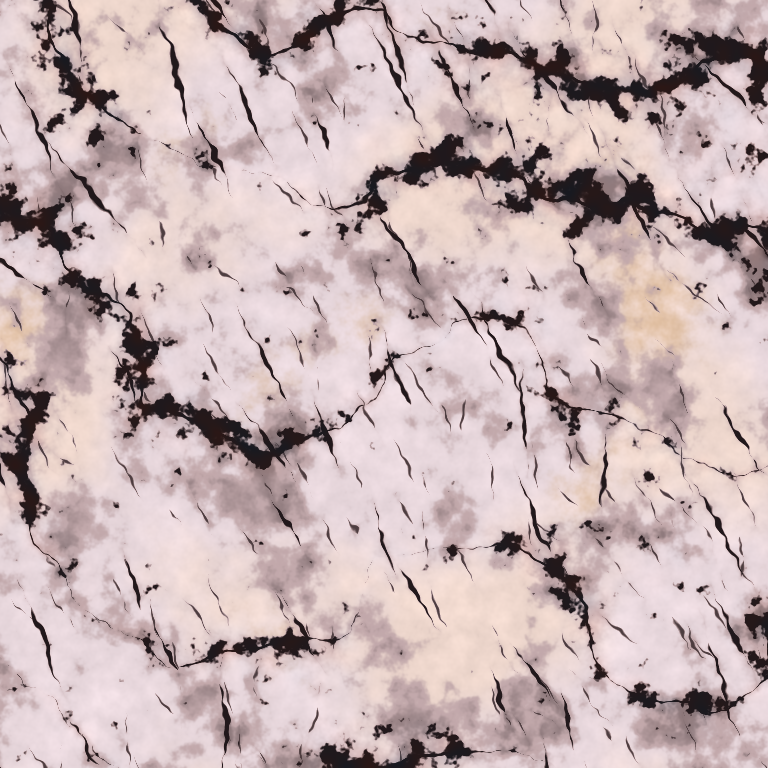
Write a WebGL 1 fragment shader that draws this texture.

```glsl
precision highp float;
// Weathered pale quartz: pink and cream stone with grey mottling, cut by
// winding sooty seams (level lines of a warped height), gritty stains beside
// them, and steep tapered cracks scattered over jittered cells.

uniform vec2 u_resolution;

vec2 hash2(vec2 p) {
  vec3 a = fract(p.xyx * vec3(0.1031, 0.1030, 0.0973));
  a += dot(a, a.yzx + 33.33);
  return fract((a.xx + a.yz) * a.zy);
}

float corner(vec2 cell, vec2 offset) {
  float angle = 6.2832 * hash2(cell).x;
  return dot(vec2(cos(angle), sin(angle)), offset);
}

// Gradient noise, about -1 to 1
float noise(vec2 p) {
  vec2 i = floor(p), f = p - i;
  vec2 u = f * f * f * (f * (f * 6.0 - 15.0) + 10.0);
  vec2 e = vec2(1.0, 0.0);
  float low = mix(corner(i, f), corner(i + e, f - e), u.x);
  float high = mix(corner(i + e.yx, f - e.yx), corner(i + 1.0, f - 1.0), u.x);
  return 1.4 * mix(low, high, u.y);
}

float fbm(vec2 p) {
  float sum = 0.0, amp = 0.5;
  for (int i = 0; i < 4; i++) {
    sum += amp * noise(p);
    p = mat2(1.6, 1.2, -1.2, 1.6) * p + 17.3;
    amp *= 0.62;
  }
  return sum;
}

// Layer height: falls steeply at the left, then levels out to the right
float strata(vec2 p) {
  float bend = p.y - 0.32 * exp(-4.0 * p.x);
  return 4.0 * bend - 0.16 + 0.75 * noise(p * 2.3 + 4.0)
    + 0.3 * noise(p * 5.5 + 9.0) + 0.1 * noise(p * 13.0);
}

float seamDistance(vec2 p) {
  float h = strata(p), e = 0.004;
  vec2 slope = vec2(strata(p + vec2(e, 0.0)), strata(p + vec2(0.0, e))) - h;
  return abs(fract(h) - 0.5) / max(length(slope) / e, 1.8);
}

// Signed distance to tapered cracks, at most one per cell
float crackDistance(vec2 p, float cells, float halfWidth, float share) {
  float nearest = 1.0;
  vec2 home = floor(p * cells);
  for (int y = -1; y <= 1; y++) {
    for (int x = -1; x <= 1; x++) {
      vec2 cell = home + vec2(float(x), float(y));
      vec2 place = hash2(cell + cells), style = hash2(cell + 3.7 * cells);
      float angle = 1.98 + 0.5 * noise(cell * 2.4 / cells + 5.0) + 0.7 * (style.x - 0.5);
      float reach = mix(0.35, 0.95, style.y) / cells;
      vec2 dir = vec2(cos(angle), sin(angle));
      vec2 q = p - (cell + place) / cells;
      float along = clamp(dot(q, dir), -reach, reach);
      float taper = 1.0 - abs(along) / reach;
      float d = length(q - dir * along) - halfWidth * (1.4 * taper - 0.3);
      if (fract(place.x * 7.3 + style.y * 5.1) < share) nearest = min(nearest, d);
    }
  }
  return nearest;
}

void main() {
  vec2 p = gl_FragCoord.xy / min(u_resolution.x, u_resolution.y);
  float soft = max(0.0012, 0.8 / min(u_resolution.x, u_resolution.y));

  // Jagged coordinates shared by seams and cracks
  vec2 jag = p + 0.007 * vec2(noise(p * 22.0), noise(p * 22.0 + 40.0))
    + 0.003 * vec2(noise(p * 75.0 + 11.0), noise(p * 75.0 + 60.0));

  float mottle = fbm(p * 7.0 + 2.0);
  float grain = fbm(p * 28.0 + 31.0);

  // Seams and the stained belts beside them
  float seam = seamDistance(jag);
  float strength = smoothstep(-0.4, 0.3, noise(p * 3.1 + 21.0) + 0.35 * (p.y - 0.4));
  float belt = exp(-seam / mix(0.008, 0.03, strength)) * mix(0.35, 1.0, strength);
  float grit = smoothstep(0.33, 0.55, 0.72 * belt + 0.85 * grain + 0.15 * mottle);
  float seamWidth = 0.0035 * strength + 0.003 * grain;
  float core = 1.0 - smoothstep(-soft, soft, seam - seamWidth);

  // Long cracks and hairlines, worn away in places
  float wear = 0.0022 * smoothstep(-0.1, 0.5, noise(p * 38.0 + 8.0));
  float crack = crackDistance(jag, 8.5, 0.0036, 0.62) + wear;
  float hairline = crackDistance(jag + 0.3, 19.0, 0.0019, 0.5) + wear;
  float cut = 1.0 - smoothstep(-soft, soft, crack);
  float hair = 1.0 - smoothstep(-soft, soft, hairline);
  float bruise = exp(-max(min(crack, hairline + 0.002), 0.0) / 0.006);

  // Darkness of the stone, from clean quartz at 0 to soot at 1
  float tone = 0.36 * smoothstep(-0.05, 0.42, mottle + 0.25 * grain);
  tone += 0.32 * belt + 0.13 * bruise + 0.12 * grain;
  tone = max(tone, grit * (0.78 + 0.5 * grain + 0.2 * belt));
  tone = max(tone, max(core, max(cut * 0.97, hair * 0.8)));

  // Clean stone: pink, cream and a few ochre patches
  float warmth = smoothstep(-0.1, 0.45, noise(p * 3.2 + 50.0) - 0.3 * mottle);
  vec3 color = mix(vec3(0.90, 0.835, 0.855), vec3(0.925, 0.835, 0.795), warmth);
  float ochre = smoothstep(0.4, 0.85, noise(p * 4.3 + 13.0) + 0.3 * grain);
  color = mix(color, vec3(0.86, 0.69, 0.50), 0.55 * ochre);
  color *= 1.0 - 0.09 * mottle - 0.07 * grain;

  // Stain ramp
  color = mix(color, vec3(0.76, 0.66, 0.67), smoothstep(0.05, 0.3, tone));
  color = mix(color, vec3(0.56, 0.48, 0.49), smoothstep(0.3, 0.5, tone));
  color = mix(color, vec3(0.36, 0.29, 0.30), smoothstep(0.5, 0.72, tone));
  color = mix(color, vec3(0.13, 0.095, 0.105), smoothstep(0.72, 0.96, tone));

  // Faint rust and slate tints in the belts
  color += 0.07 * belt * noise(p * 30.0 + 70.0) * vec3(0.9, -0.1, -0.5);
  gl_FragColor = vec4(clamp(color, 0.0, 1.0), 1.0);
}
```
